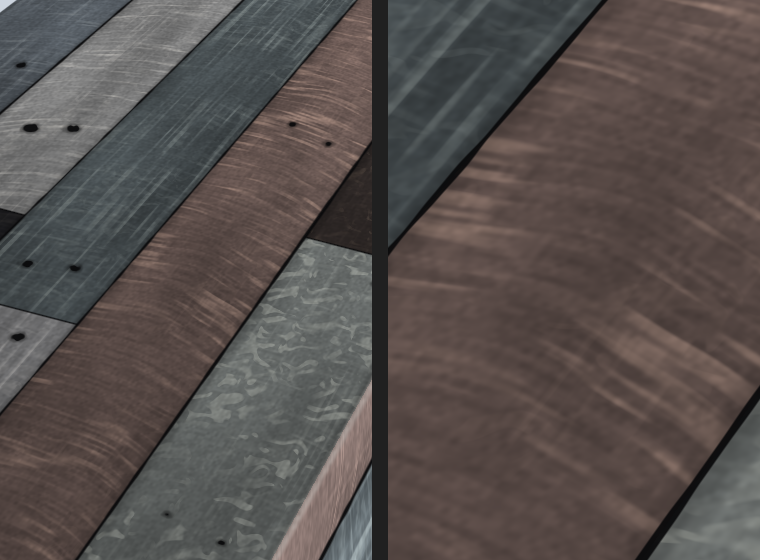
Left: the whole. Right: its middle third, enlarged.
Give the GLSL for this texture, as a Shadertoy shader.

```glsl
// Weathered wooden planks in grey, charcoal and brown, receding in perspective.

const vec2 VANISH = vec2(1.780, 2.3255);   // where the long seams converge
const float CROSS_SLOPE = 0.26;            // screen slope of the board ends
const float DEPTH_SCALE = 2.2;
const int BOARDS = 7;
const int SIDE_BOARD = 5;                  // first board of the vertical face

// Per board: left edge, seam half width, end joint depth and nail row depth
const float EDGE[8] = float[](-0.983, -0.894, -0.803, -0.704, -0.597, -0.4866, -0.4575, -0.36);
const float SEAM[8] = float[](0.0, 0.0017, 0.0012, 0.0014, 0.0021, 0.0, 0.0022, 0.0);
const float JOINT[7] = float[](9.0, 2.161, 2.332, 9.0, 2.07, 9.0, 9.0);
const float NAIL_ROW[7] = float[](1.87, 1.98, 2.25, 1.89, 2.65, 9.0, 9.0);

// Per board: strength of saw marks, long grain and flecks, slant of the saw marks
const float SAW[7] = float[](0.40, 0.45, 0.25, 0.75, 0.15, 0.55, 0.25);
const float GRAIN[7] = float[](0.25, 0.15, 0.50, 0.08, 0.15, 0.15, 0.75);
const float FLECK[7] = float[](0.08, 0.10, 0.15, 0.10, 0.48, 0.10, 0.20);
const float SLANT[7] = float[](0.70, 0.60, 0.25, 0.11, 0.20, 0.10, 0.10);

// Paint beyond and before the end joint
const vec3 FAR_PAINT[7] = vec3[](
    vec3(0.25, 0.27, 0.29), vec3(0.40, 0.40, 0.40), vec3(0.24, 0.265, 0.275),
    vec3(0.33, 0.275, 0.26), vec3(0.15, 0.13, 0.125), vec3(0.56, 0.48, 0.46),
    vec3(0.42, 0.46, 0.48));
const vec3 NEAR_BLACK = vec3(0.09, 0.09, 0.10);
const vec3 NEAR_GREY = vec3(0.40, 0.40, 0.405);
const vec3 NEAR_SLATE = vec3(0.37, 0.385, 0.38);
const vec3 GAP = vec3(0.035, 0.035, 0.04);
const vec3 BACKDROP = vec3(0.80, 0.83, 0.87);
const vec3 BEVEL = vec3(0.73, 0.70, 0.68);

float hash(vec2 p) {
    vec3 q = fract(vec3(p.xyx) * 0.1031);
    q += dot(q, q.yzx + 33.33);
    return fract((q.x + q.y) * q.z);
}

float noise(vec2 p) {
    vec2 i = floor(p), f = fract(p);
    f = f * f * (3.0 - 2.0 * f);
    return mix(mix(hash(i), hash(i + vec2(1, 0)), f.x),
               mix(hash(i + vec2(0, 1)), hash(i + vec2(1, 1)), f.x), f.y);
}

float fbm(vec2 p) {
    float sum = 0.0, amp = 0.5;
    for (int i = 0; i < 4; i++) {
        sum += amp * noise(p);
        p = p * 2.03 + 17.1;
        amp *= 0.5;
    }
    return sum / 0.9375;
}

// Painted wood; q = (across, along), f = position across the board from 0 to 1
vec3 wood(vec3 paint, int b, vec2 q, float f) {
    vec2 s = q + float(b) * vec2(3.7, 5.3) + 20.0;
    float cloud = fbm(s * vec2(22.0, 9.0));
    float patches = fbm(s * vec2(30.0, 24.0) + 40.0);

    // Saw marks run across the board, slightly bowed
    float cut = s.y - SLANT[b] * s.x + 0.025 * f * f + 0.006 * noise(s * 25.0);
    float saw = noise(vec2(s.x * 30.0, cut * 290.0));
    float fineSaw = noise(vec2(s.x * 55.0, cut * 560.0));
    float sawWear = smoothstep(0.52, 0.95, 0.65 * saw + 0.35 * fineSaw)
                  * smoothstep(0.30, 0.65, patches + 0.25 * abs(f - 0.5));

    // Grain runs along the board, flecks are short and crooked
    float wobble = 0.004 * noise(s * vec2(20.0, 12.0));
    float grain = noise(vec2((s.x + wobble) * 420.0, s.y * 22.0));
    float grainWear = smoothstep(0.55, 0.95, grain) * smoothstep(0.30, 0.65, patches);
    float bend = 3.0 * noise(s * 90.0);
    float fleck = smoothstep(0.56, 0.80, noise(s * vec2(150.0, 270.0) + bend))
                * smoothstep(0.28, 0.62, patches);

    vec3 worn = paint * 1.5 + vec3(0.06, 0.05, 0.03);
    vec3 col = paint * mix(0.78, 1.24, cloud);
    col *= 1.0 + 0.22 * SAW[b] * (fineSaw - 0.5) + 0.35 * GRAIN[b] * (grain - 0.5);
    col = mix(col, worn, clamp(SAW[b] * sawWear + GRAIN[b] * grainWear + FLECK[b] * fleck, 0.0, 0.85));
    col *= 0.93 + 0.14 * noise(s * 520.0);
    return col * mix(0.82, 1.0, smoothstep(0.0, 0.10, f) * smoothstep(1.0, 0.93, f));
}

void mainImage(out vec4 fragColor, in vec2 fragCoord) {
    vec2 p = fragCoord / iResolution.y;
    float px = 1.0 / iResolution.y;

    // Screen to plank plane: u across, z along, w grows towards the viewer
    vec2 d = VANISH - p;
    float w = d.y + CROSS_SLOPE * d.x;
    float u = -d.x / w;
    float z = DEPTH_SCALE / w;

    int b = 0;
    for (int i = 1; i < BOARDS; i++) if (u > EDGE[i]) b = i;
    float f = (u - EDGE[b]) / (EDGE[b + 1] - EDGE[b]);

    // Paint of this length of board
    vec3 nearPaint = b == 1 ? NEAR_BLACK : b == 2 ? NEAR_GREY : NEAR_SLATE;
    vec3 paint = w > JOINT[b] ? nearPaint : FAR_PAINT[b];
    float upright = b >= SIDE_BOARD ? 1.76 * (u - EDGE[SIDE_BOARD]) : 0.0;
    vec3 col = wood(paint, b, vec2(u, z + upright), f);
    col *= mix(0.93, 1.27, smoothstep(0.80, 1.36, z));

    // Nail holes: a pair in the row, one more past the joint
    for (int i = 0; i < 3; i++) {
        float r = hash(vec2(float(b) + 3.0, float(i) + 8.0));
        float across = (i == 0 ? 0.33 : 0.68) + 0.06 * (r - 0.5);
        float row = i == 2 ? JOINT[b] + 0.05 : NAIL_ROW[b] + 0.05 * (r - 0.5);
        vec2 off = vec2((f - across) * (EDGE[b + 1] - EDGE[b]) * w, w - row);
        float radius = (b == 1 || b == 2 ? 0.0075 : 0.0040) * (0.8 + 0.4 * r);
        float dist = length(off * vec2(0.85, 1.15)) + 0.004 * (noise(p * 160.0) - 0.5) - radius;
        col *= 1.0 - 0.35 * smoothstep(0.008, 0.0, dist);
        col = mix(col, GAP, 0.92 * smoothstep(px, -px, dist));
    }

    // End joints and long seams
    float joint = abs(w - JOINT[b]);
    col = mix(col, GAP, 0.85 * smoothstep(0.0013 + px, 0.0013 - px, joint));
    for (int i = 1; i < BOARDS; i++) {
        float dist = 0.82 * w * abs(u - EDGE[i]) + 0.0012 * (noise(vec2(z * 90.0, float(i))) - 0.5);
        float gap = smoothstep(SEAM[i] + px, SEAM[i] - px, dist) * step(0.0001, SEAM[i]);
        col = mix(col, GAP, 0.94 * gap);
    }

    // Worn bevel on the front edge, bright backdrop beyond the far edge
    float bevel = 0.85 * w * abs(u - EDGE[SIDE_BOARD] - 0.002);
    col = mix(col, BEVEL, 0.65 * smoothstep(0.009, 0.001, bevel) * (0.6 + 0.4 * noise(p * 120.0)));
    col = mix(col, BACKDROP, smoothstep(-px, px, (EDGE[0] - u) * w));

    fragColor = vec4(clamp(col, 0.0, 1.0), 1.0);
}
```
